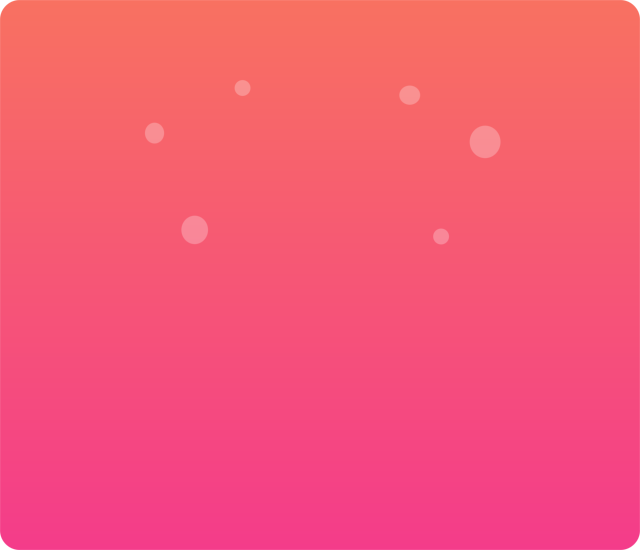
Write a Shadertoy shader that draws this background.

```glsl
// A rounded card with a coral to pink vertical gradient and six pale translucent dots.

// Lengths are in canvas heights
const vec3 TOP_CORAL = vec3(0.973, 0.443, 0.380);
const vec3 BOTTOM_PINK = vec3(0.957, 0.235, 0.541);
const vec3 PAPER = vec3(1.0);
const float CORNER_RADIUS = 0.036;
const float DOT_OPACITY = 0.27;
const int DOT_COUNT = 6;

// Each dot: centre x, centre y, radius x, radius y
const vec4 DOTS[DOT_COUNT] = vec4[DOT_COUNT](
    vec4(0.441, 0.840, 0.0144, 0.0144),
    vec4(0.745, 0.827, 0.0189, 0.0174),
    vec4(0.281, 0.758, 0.0174, 0.0189),
    vec4(0.882, 0.742, 0.0280, 0.0295),
    vec4(0.354, 0.582, 0.0242, 0.0258),
    vec4(0.802, 0.570, 0.0144, 0.0144)
);

float roundedBoxDistance(vec2 p, vec2 halfSize, float radius) {
    vec2 q = abs(p) - halfSize + radius;
    return length(max(q, 0.0)) + min(max(q.x, q.y), 0.0) - radius;
}

// Approximate signed distance to an ellipse
float ellipseDistance(vec2 p, vec2 radii) {
    return (length(p / radii) - 1.0) * min(radii.x, radii.y);
}

float coverage(float dist, float pixel) {
    return 1.0 - smoothstep(-0.75 * pixel, 0.75 * pixel, dist);
}

void mainImage(out vec4 fragColor, in vec2 fragCoord) {
    float pixel = 1.0 / iResolution.y;
    vec2 p = fragCoord * pixel;
    vec2 halfCanvas = 0.5 * iResolution.xy * pixel;

    // Vertical gradient
    vec3 color = mix(BOTTOM_PINK, TOP_CORAL, p.y);

    // Translucent dots
    for (int i = 0; i < DOT_COUNT; i++) {
        float dotDistance = ellipseDistance(p - DOTS[i].xy, DOTS[i].zw);
        color = mix(color, vec3(1.0), DOT_OPACITY * coverage(dotDistance, pixel));
    }

    // Rounded corners
    float cardDistance = roundedBoxDistance(p - halfCanvas, halfCanvas, CORNER_RADIUS);
    color = mix(PAPER, color, coverage(cardDistance, pixel));

    fragColor = vec4(color, 1.0);
}
```
